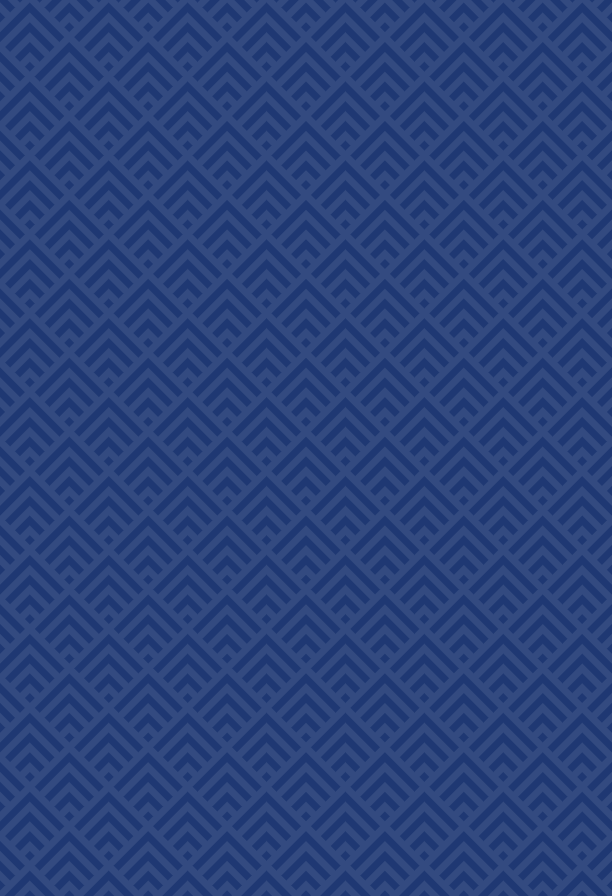
A WebGL 1 fragment shader for this pattern:

```glsl
precision highp float;
// Navy lattice of diamonds, each filled with nested chevrons above a small dot.

uniform vec2 u_resolution;

// Signed depth inside the dark bands of one diamond, 8 band widths per side.
// The cell's origin is its top corner; its axes run down both slanted sides.
float chevronDepth(vec2 cell) {
  float fromTop = min(cell.x, cell.y);
  float band = 0.5 - abs(mod(fromTop, 2.0) - 1.0);
  float lowerEdge = 7.5 - max(cell.x, cell.y);
  return min(band, lowerEdge);
}

void main() {
  // One unit is a full diamond: 7.755 of them span the canvas width.
  float repeats = 7.755;
  vec2 p = (gl_FragCoord.xy - 0.5 * u_resolution) / u_resolution.x * repeats;
  p.y -= 0.207;

  // Turn to the diagonal axes and repeat.
  vec2 cell = 8.0 * fract(vec2(p.x - p.y, -p.x - p.y));

  // Blend across about one pixel, measured in band widths.
  float pixel = 8.0 * sqrt(2.0) * repeats / u_resolution.x;
  float dark = clamp(chevronDepth(cell) / pixel + 0.5, 0.0, 1.0);

  vec3 lightBlue = vec3(0.20, 0.29, 0.50);
  vec3 navy = vec3(0.12, 0.22, 0.45);
  gl_FragColor = vec4(mix(lightBlue, navy, dark), 1.0);
}
```
